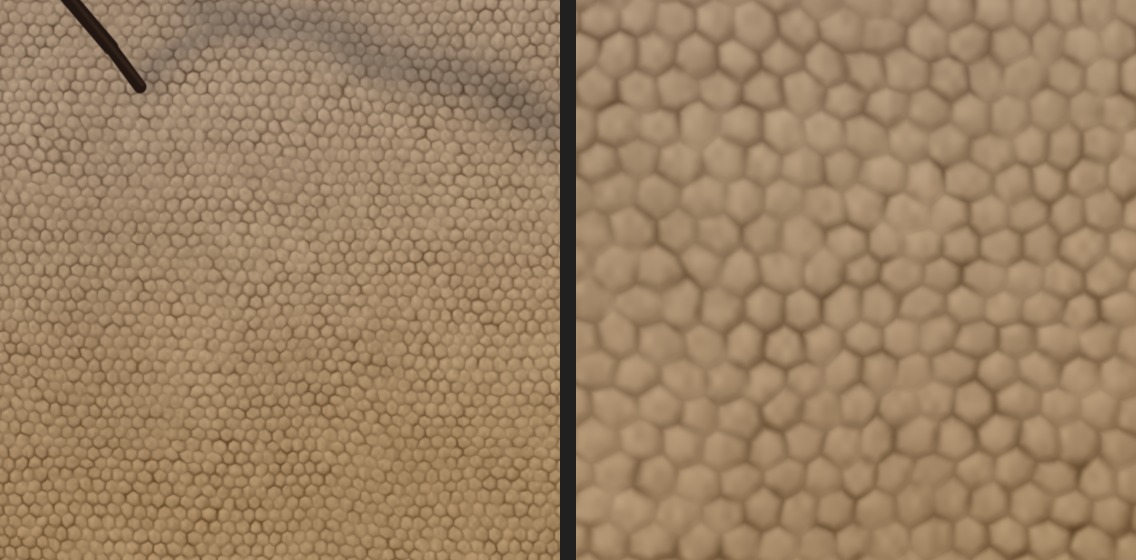
Left: the whole. Right: its middle third, enlarged.
This texture is drawn by a Shadertoy shader. Its source:

```glsl
// Beige woven carpet of small rounded loops under warm light, with a dark leg and its soft shadow.
// Loops are near-regular cells on a staggered grid, lit from the upper left, with thin soft
// broken grooves between them. Value noise bends rows, mottles tone and adds fibres.

const vec3 WARM_BEIGE = vec3(0.622, 0.503, 0.357);
const vec3 COOL_BEIGE = vec3(0.618, 0.526, 0.436);
const vec3 SHADOW_TINT = vec3(0.77, 0.79, 0.84);
const vec3 LEG_DARK = vec3(0.13, 0.085, 0.065);
const vec3 LEG_SHEEN = vec3(0.24, 0.17, 0.13);
const float LOOPS_ACROSS = 42.0;
const float ROW_HEIGHT = 0.86;

float hash(vec2 p) {
    return fract(sin(dot(p, vec2(127.1, 311.7))) * 43758.5453);
}

float noise(vec2 p) {
    vec2 i = floor(p), f = fract(p);
    f = f * f * (3.0 - 2.0 * f);
    float low = mix(hash(i), hash(i + vec2(1.0, 0.0)), f.x);
    float high = mix(hash(i + vec2(0.0, 1.0)), hash(i + vec2(1.0, 1.0)), f.x);
    return mix(low, high, f.y);
}

vec2 noiseOffset(vec2 p) {
    return vec2(noise(p), noise(p + 31.0)) - 0.5;
}

float fbm(vec2 p) {
    float sum = 0.0, amp = 0.5;
    for (int i = 0; i < 3; i++) {
        sum += amp * noise(p);
        p = p * 2.1 + 17.3;
        amp *= 0.5;
    }
    return sum / 0.875;
}

float segmentDistance(vec2 p, vec2 a, vec2 b) {
    vec2 ab = b - a;
    return length(p - a - ab * clamp(dot(p - a, ab) / dot(ab, ab), 0.0, 1.0));
}

float softBand(vec2 p, vec2 a, vec2 b, float width) {
    float d = segmentDistance(p, a, b) / width;
    return exp(-d * d);
}

// Returns the offset from the nearest loop centre and the gap to its border.
vec3 loopCell(vec2 p, float jitter) {
    float row = floor(p.y / ROW_HEIGHT);
    float nearest = 9.0, second = 9.0;
    vec2 offset = vec2(0.0);
    for (int j = -1; j <= 1; j++) {
        float r = row + float(j);
        float shift = 0.5 * mod(r, 2.0);
        float column = floor(p.x - shift);
        for (int i = -1; i <= 1; i++) {
            vec2 id = vec2(column + float(i), r);
            vec2 centre = vec2(id.x + 0.5 + shift, (r + 0.5) * ROW_HEIGHT);
            vec2 toPoint = p - centre - jitter * noiseOffset(id * 3.0);
            float d = length(toPoint);
            second = min(second, max(d, nearest));
            if (d < nearest) {
                nearest = d;
                offset = toPoint;
            }
        }
    }
    return vec3(offset, second - nearest);
}

// Brightness change caused by the loops and their fibres.
float weaveRelief(vec2 uv) {
    vec2 bend = 0.016 * noiseOffset(uv * 7.0) + 0.005 * noiseOffset(uv * 50.0);
    vec2 p = (uv + bend) * LOOPS_ACROSS;
    p.y += 0.03 * p.x;
    vec3 cell = loopCell(p, 0.22);
    float groove = exp(-cell.z * cell.z / 0.07);
    float pit = smoothstep(0.42, 0.64, length(cell.xy));
    float rim = smoothstep(0.0, 0.28, cell.z);
    float facing = dot(cell.xy, normalize(vec2(-0.6, 0.8)));
    float broken = mix(0.25, 1.75, noise(uv * 62.0 + 5.0));
    float relief = 0.044 - (0.095 * groove + 0.05 * pit) * broken + 0.10 * facing * rim;
    float depth = mix(0.75, 1.2, noise(uv * 13.0 + 5.0));
    float fibre = noise(uv * vec2(170.0, 125.0)) - 0.5;
    return relief * depth + 0.065 * fibre;
}

vec3 carpet(vec2 uv) {
    float cool = smoothstep(0.05, 1.0, uv.y + 0.15 * (0.5 - uv.x) + 0.12 * (fbm(uv * 4.0) - 0.5));
    vec3 base = mix(WARM_BEIGE, COOL_BEIGE, cool);
    float mottle = 0.07 * (fbm(uv * 6.0 + 3.0) - 0.5);
    return base + (weaveRelief(uv) + mottle) * vec3(1.0, 0.98, 0.90);
}

float shadowAmount(vec2 uv) {
    vec2 p = uv + 0.04 * noiseOffset(uv * 9.0);
    float s = 0.65 * softBand(p, vec2(0.26, 0.85), vec2(0.40, 0.96), 0.030);
    s = max(s, 0.75 * softBand(p, vec2(0.36, 0.985), vec2(0.58, 0.935), 0.050));
    s = max(s, 0.75 * softBand(p, vec2(0.56, 0.94), vec2(0.98, 0.79), 0.048));
    return s * mix(0.75, 1.15, noise(uv * 11.0));
}

vec3 paintLeg(vec3 ground, vec2 uv, float soft) {
    vec2 top = vec2(0.10, 1.03), joint = vec2(0.198, 0.915), foot = vec2(0.250, 0.845);
    float upper = segmentDistance(uv, top, joint) - 0.0135;
    float lower = segmentDistance(uv, joint, foot) - 0.0115;
    float sheen = softBand(uv, top + 0.004, foot + 0.004, 0.004);
    vec3 leg = mix(LEG_DARK, LEG_SHEEN, 0.6 * sheen);
    return mix(ground, leg, 1.0 - smoothstep(-soft, soft, min(upper, lower)));
}

void mainImage(out vec4 fragColor, in vec2 fragCoord) {
    vec2 uv = fragCoord / iResolution.y;
    vec3 color = carpet(uv);
    color *= mix(vec3(1.0), SHADOW_TINT, shadowAmount(uv));
    color = paintLeg(color, uv, 0.0022);
    fragColor = vec4(clamp(color, 0.0, 1.0), 1.0);
}
```
